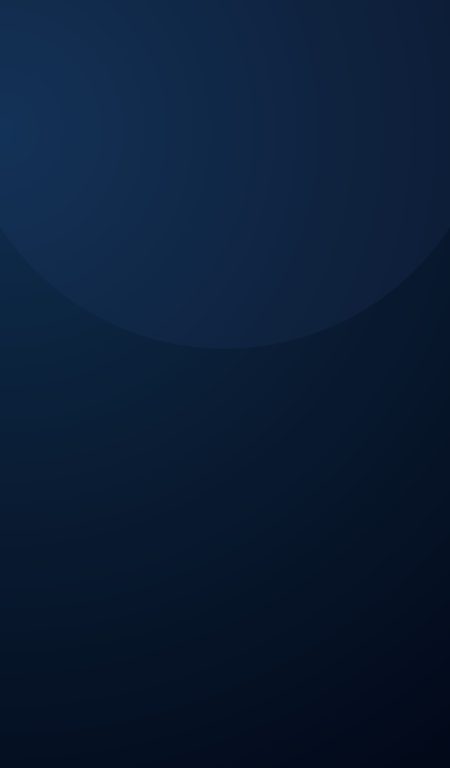
Give the GLSL for this background, as a WebGL 1 fragment shader.

```glsl
precision highp float;

uniform vec2 u_resolution;

const vec3 GLOW_BLUE = vec3(0.059, 0.184, 0.314);
const vec3 MID_NAVY = vec3(0.038, 0.113, 0.204);
const vec3 DEEP_NAVY = vec3(0.008, 0.035, 0.098);
const vec3 DISC_TINT = vec3(0.20, 0.29, 0.55);

const float MID_STOP = 0.45;
const float DISC_RADIUS = 0.35;
const float DISC_OPACITY = 0.12;

// Three-stop colour ramp over the distance from the glow
vec3 glowRamp(float dist, float midStop) {
  vec3 inner = mix(GLOW_BLUE, MID_NAVY, clamp(dist / midStop, 0.0, 1.0));
  float outer = clamp((dist - midStop) / (1.0 - midStop), 0.0, 1.0);
  return mix(inner, DEEP_NAVY, outer);
}

// Antialiased coverage of a disc
float discMask(vec2 point, vec2 center, float radius, float softness) {
  float edge = length(point - center) - radius;
  return 1.0 - smoothstep(-softness, softness, edge);
}

void main() {
  // Canvas height is one unit
  vec2 point = gl_FragCoord.xy / u_resolution.y;
  float width = u_resolution.x / u_resolution.y;
  float pixel = 1.0 / u_resolution.y;

  // Backdrop lit from the upper left edge
  vec2 glowCenter = vec2(0.0, 0.83);
  vec3 color = glowRamp(length(point - glowCenter), MID_STOP);

  // Large translucent disc cut off by the top and sides
  vec2 discCenter = vec2(0.5 * width, 0.896);
  float disc = discMask(point, discCenter, DISC_RADIUS, pixel);
  color = mix(color, DISC_TINT, DISC_OPACITY * disc);

  gl_FragColor = vec4(color, 1.0);
}
```
